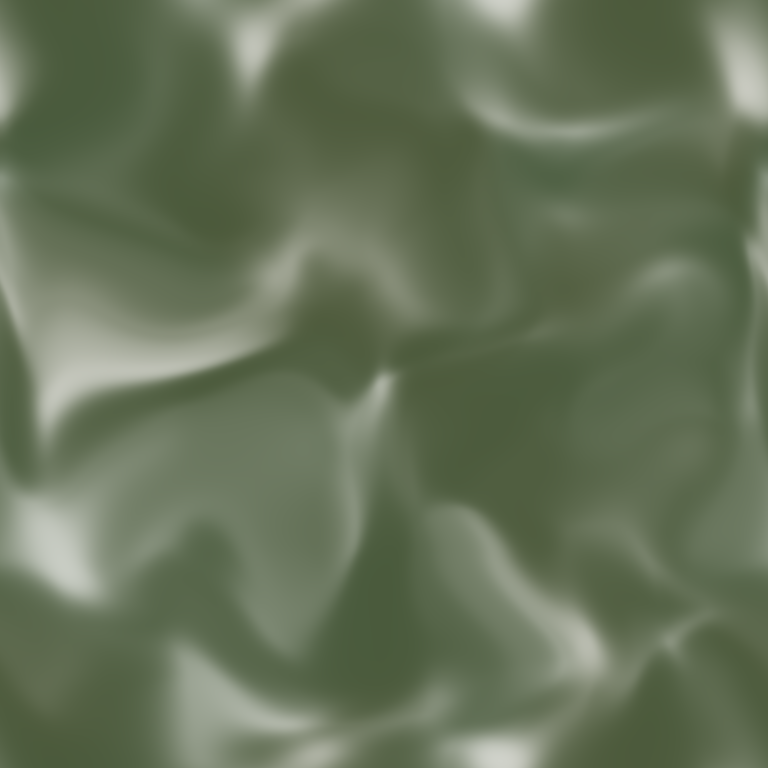
Write a Shadertoy shader that draws this texture.

```glsl
// Soft sage-green marbled mist with pale wisps, folded by a smooth swirling flow.

#define VIEW_SHIFT vec2(0.26, 0.055)
#define BROAD_CELLS 3.0
#define MAIN_CELLS 5.0
#define FINE_CELLS 12.0
#define FLOW_CELLS 6.0
#define FLOW_STEPS vec3(0.22, 0.14, 0.05)
#define TONE_SPREAD 0.138
#define TONE_GAIN 0.117
#define TONE_CURVE 1.24
#define TINT_AMOUNT 0.014
#define DARK_GREEN vec3(0.288, 0.348, 0.228)
#define PALE_MIST vec3(0.850, 0.855, 0.830)

float hash(vec2 cell, float seed) {
    return fract(sin(dot(cell, vec2(127.1, 311.7)) + seed * 74.7) * 43758.5453);
}

// Smooth value noise that repeats across the canvas
float tileNoise(vec2 uv, float cells, float seed) {
    vec2 p = uv * cells;
    vec2 f = fract(p);
    vec2 low = mod(floor(p), cells);
    vec2 high = mod(low + 1.0, cells);
    vec2 w = f * f * (3.0 - 2.0 * f);
    float bottom = mix(hash(low, seed), hash(vec2(high.x, low.y), seed), w.x);
    float top = mix(hash(vec2(low.x, high.y), seed), hash(high, seed), w.x);
    return mix(bottom, top, w.y);
}

vec2 flow(vec2 uv, float cells, float seed) {
    return vec2(tileNoise(uv, cells, seed), tileNoise(uv, cells, seed + 1.0)) - 0.5;
}

// The main layer is turned so that the noise does not line up with the canvas
float mist(vec2 uv) {
    vec2 turned = mat2(1.0, 1.0, -1.0, 1.0) * uv;
    return 0.23 * tileNoise(uv, BROAD_CELLS, 21.0)
         + 0.49 * tileNoise(turned, MAIN_CELLS, 23.0)
         + 0.28 * tileNoise(uv, FINE_CELLS, 25.0);
}

void mainImage(out vec4 fragColor, in vec2 fragCoord) {
    vec2 uv = fragCoord / iResolution.xy;

    // Three folds of the plane, calmer towards the bottom and top
    float border = min(uv.y, 1.0 - uv.y);
    vec2 folded = uv + VIEW_SHIFT;
    vec3 steps = FLOW_STEPS * mix(0.3, 1.0, smoothstep(0.0, 0.18, border));
    folded += steps.x * flow(folded, FLOW_CELLS, 31.0);
    folded += steps.y * flow(folded, FLOW_CELLS, 37.0);
    folded += steps.z * flow(folded, 2.0 * FLOW_CELLS, 41.0);

    // Density of the mist, softly limited, in standard deviations
    float deviation = (mist(folded) - 0.5) / TONE_SPREAD;
    deviation = 3.0 * tanh(deviation / 2.8);

    // Exponential tone: mostly dark green, few bright wisps
    float tone = TONE_GAIN * exp(TONE_CURVE * deviation);
    tone /= pow(1.0 + pow(tone, 4.0), 0.25);
    vec3 color = mix(DARK_GREEN, PALE_MIST, tone);

    // Slight drift between olive and cool green
    float tint = tileNoise(folded, FLOW_CELLS, 17.0) - 0.5;
    color += TINT_AMOUNT * tint * vec3(1.0, -0.6, -1.0);

    fragColor = vec4(color, 1.0);
}
```
